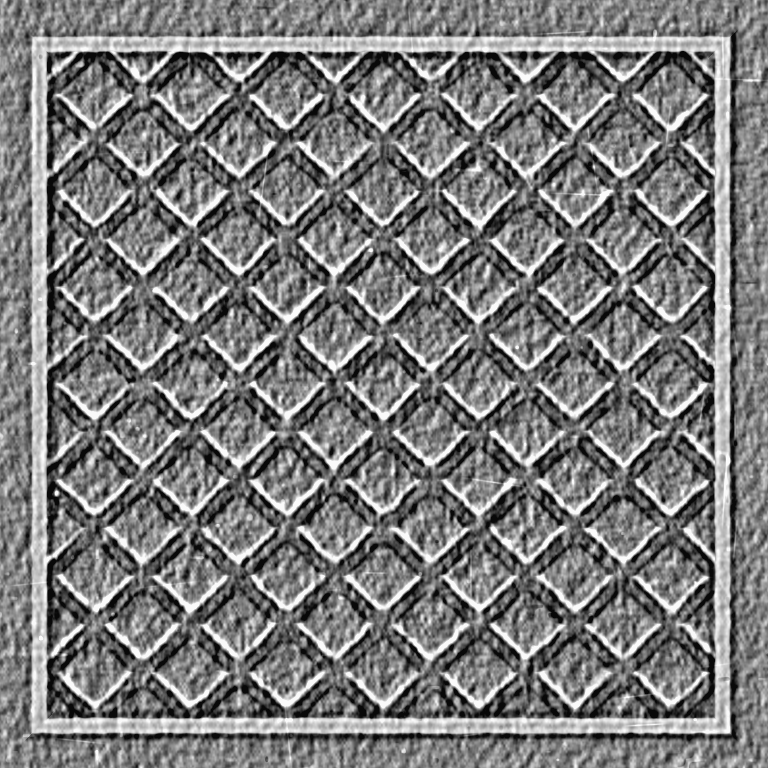
This texture map is drawn by a three.js fragment shader. Its source:

```glsl
varying vec2 vUv;

const vec2 FRAME_CENTER = vec2(0.496, 0.4987);
const vec2 FRAME_HALF = vec2(0.4545, 0.4535);
const float FRAME_WIDTH = 0.0195;
const vec2 LATTICE_ORIGIN = vec2(0.1237, 0.1240);
const vec2 LATTICE_STEP = vec2(0.125, 0.1254);
const float RIM_RADIUS = 0.366;
const float RIM_WIDTH = 0.040;
const float GROOVE_RADIUS = 0.440;
const float GROOVE_WIDTH = 0.034;
const float WOBBLE = 0.0030;
const float GRAIN_STRENGTH = 0.92;
const float WALL_TONE = 0.51;
const float STUD_TONE = 0.50;
const float GAP_TONE = 0.41;
const float FRAME_TONE = 0.67;
const int SCRATCH_COUNT = 36;

float hash(vec2 p) {
  return fract(sin(dot(p, vec2(127.1, 311.7))) * 43758.5453);
}

float noise(vec2 p) {
  vec2 i = floor(p);
  vec2 f = fract(p);
  f = f * f * (3.0 - 2.0 * f);
  return mix(mix(hash(i), hash(i + vec2(1.0, 0.0)), f.x),
             mix(hash(i + vec2(0.0, 1.0)), hash(i + 1.0), f.x), f.y);
}

float ridge(float x, float center, float width) {
  float t = (x - center) / width;
  return exp(-t * t);
}

// Rough height field, stretched slightly along the vertical
float roughHeight(vec2 p) {
  return 0.5 * noise(p * vec2(105.0, 70.0))
       + 0.4 * noise(p * vec2(210.0, 130.0) + 17.0)
       + 0.2 * noise(p * vec2(370.0, 260.0) + 41.0);
}

float embossedGrain(vec2 p) {
  vec2 lightStep = vec2(0.0026, -0.0020);
  return roughHeight(p + lightStep) - roughHeight(p - lightStep);
}

// Two interleaved grids of diamonds, lit along their lower edges
float latticeTone(vec2 p) {
  vec2 warp = vec2(noise(p * 60.0), noise(p * 60.0 + 31.0)) - 0.5;
  vec2 q = (p + warp * WOBBLE - LATTICE_ORIGIN) / LATTICE_STEP;
  vec2 r = fract(q + 0.5) - 0.5;
  if (abs(r.x) + abs(r.y) > 0.5) r -= 0.5 * sign(r);
  float d = sqrt(r.x * r.x + 0.0012) + abs(r.y);
  float along = abs(abs(r.x) - abs(r.y));
  float upper = smoothstep(-0.03, 0.03, r.y);
  float wear = noise(p * 70.0 + 9.0);

  float tone = mix(STUD_TONE, GAP_TONE, smoothstep(0.33, 0.39, d));
  float side = mix(1.0, mix(1.0, 0.75, smoothstep(-0.04, 0.04, r.x)), upper);
  float groove = ridge(d, mix(GROOVE_RADIUS, 0.395, upper), GROOVE_WIDTH);
  groove *= side * (1.0 - smoothstep(0.23, 0.40, along));
  float rim = ridge(d, RIM_RADIUS, RIM_WIDTH) * (1.0 - smoothstep(-0.01, 0.03, r.y));
  return tone - groove * (0.30 + 0.26 * wear) + rim * (0.56 + 0.24 * wear);
}

// Sparse thin marks, mostly upright or level
float scratches(vec2 p) {
  float mark = 0.0;
  for (int i = 0; i < SCRATCH_COUNT; i++) {
    float id = float(i);
    vec2 r = p - vec2(hash(vec2(id, 1.3)), hash(vec2(id, 7.9)));
    if (hash(vec2(id, 4.1)) > 0.55) r = r.yx;
    r.x += r.y * (hash(vec2(id, 2.7)) - 0.5) * 0.3;
    float reach = mix(0.015, 0.06, hash(vec2(id, 5.3)));
    float line = ridge(r.x, 0.0, 0.0012) * (1.0 - smoothstep(reach * 0.3, reach, abs(r.y)));
    mark = max(mark, line * mix(0.12, 0.38, hash(vec2(id, 8.7))));
  }
  return mark * (0.4 + 0.8 * noise(p * 110.0 + 23.0));
}

void main() {
  vec2 p = vUv;
  vec2 wobble = vec2(noise(p * 90.0 + 3.0), noise(p * 90.0 + 57.0)) - 0.5;
  vec2 c = p - FRAME_CENTER + wobble * 0.0018;
  vec2 edge = abs(c) - FRAME_HALF;
  float d = max(edge.x, edge.y);
  float inner = d + FRAME_WIDTH;

  // Shade falls on the right and below the raised border
  bool sideways = edge.x > edge.y;
  float farSide = sideways ? step(0.0, c.x) : step(c.y, 0.0);
  float outerShade = ridge(d, 0.004, 0.0045) * mix(0.16, 0.42, farSide);
  float innerShade = ridge(inner, -0.005, 0.0055) * mix(0.42, 0.24, farSide);

  float inPanel = 1.0 - smoothstep(-0.0015, 0.0015, inner);
  float inFrame = (1.0 - smoothstep(-0.0015, 0.0015, d)) * (1.0 - inPanel);
  float border = FRAME_TONE + 0.20 * ridge(d, -0.003, 0.004)
               + 0.22 * ridge(inner, 0.003, 0.004);

  float tone = mix(WALL_TONE - outerShade, latticeTone(p) - innerShade, inPanel);
  tone = mix(tone, border, inFrame);

  // Grain, chips and scratches
  float grainAmount = GRAIN_STRENGTH * mix(mix(0.80, 1.0, inPanel), 0.45, inFrame);
  tone += embossedGrain(p) * grainAmount;
  float chip = smoothstep(0.82, 0.96, noise(p * 95.0 + 83.0));
  tone += chip * (noise(p * 40.0 + 5.0) - 0.45) * 0.8;
  tone += scratches(p);

  gl_FragColor = vec4(vec3(clamp(tone, 0.03, 0.98)), 1.0);
}
```
